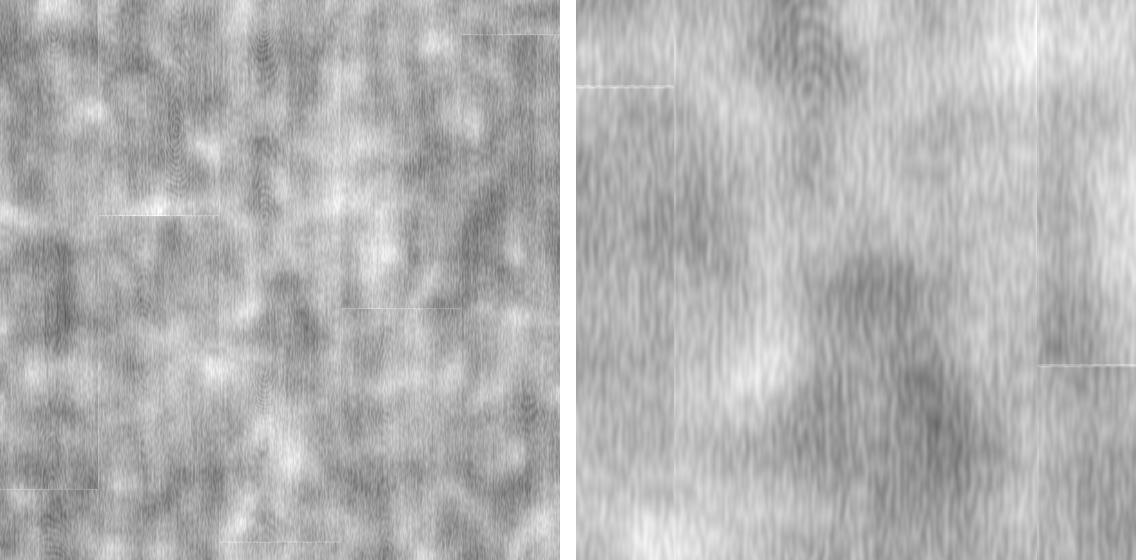
Left, the full canvas; right, a detail of the centre.
This texture is drawn by a WebGL 1 fragment shader. Its source:

```glsl
precision highp float;
// Grey wood flooring: tall staggered boards divided by faint pale seams.
// Each board has its own ring figure and fibres from stretched gradient noise;
// soft cloudy blotches of light and dark lie over the whole floor.

uniform vec2 u_resolution;

const float BOARD_WIDTH = 0.2161;
const float BOARD_LENGTH = 1.0;
const float FIRST_SEAM = 0.1758;      // right edge of board column 0
const float FIRST_JOINT = 0.126;      // end joint of board column 0
const float JOINT_STEP = 0.453;       // stagger between columns
const float JOINT_SWAY = 0.036;       // irregularity of the stagger
const float LINE_HALF_WIDTH = 0.001;
const float SEAM_LIGHT = 0.045;
const float JOINT_LIGHT = 0.08;
const float BASE_GREY = 0.682;
const float COLUMN_TONE = 0.028;
const float BOARD_TONE = 0.03;
const float CLOUD_DEPTH = 1.3;
const float RING_FREQUENCY = 165.0;
const float RING_DEPTH = 0.034;
const float FIBRE_DEPTH = 0.125;
const float HEART_DEPTH = 0.07;
const float HEART_WIDTH = 0.022;
const float TAU = 6.2831853;

float hash(vec2 p) {
  p = fract(p * vec2(0.1031, 0.1137));
  p += dot(p, p.yx + 33.33);
  return fract((p.x + p.y) * p.x * 37.7);
}

vec2 gradient(vec2 cell) {
  float angle = TAU * hash(cell + 211.0);
  return vec2(cos(angle), sin(angle));
}

// Gradient noise, roughly -0.7 to 0.7.
float noise(vec2 p) {
  vec2 i = floor(p);
  vec2 f = p - i;
  vec2 u = f * f * f * (f * (f * 6.0 - 15.0) + 10.0);
  vec2 e = vec2(1.0, 0.0);
  float low = mix(dot(gradient(i), f), dot(gradient(i + e), f - e), u.x);
  float high = mix(dot(gradient(i + e.yx), f - e.yx),
                   dot(gradient(i + 1.0), f - 1.0), u.x);
  return mix(low, high, u.y);
}

// Cloudy light and dark patches, with brighter cores.
float blotches(vec2 p) {
  vec2 q = p + 0.025 * vec2(noise(p * 8.0 + 5.0), noise(p * 8.0 + 41.0));
  float medium = noise(q * vec2(12.5, 10.5) + 17.0);
  float tone = 0.13 * noise(q * vec2(5.5, 4.0) + 3.0);
  tone += 0.14 * medium + 0.18 * max(medium - 0.2, 0.0);
  return CLOUD_DEPTH * (tone + 0.085 * noise(q * vec2(23.0, 21.0) + 29.0));
}

// Growth rings of a log cut lengthwise: the cutting depth drifts along it.
float rings(vec2 p, float seed) {
  float depth = 0.17 * noise(vec2(seed, p.y * 2.6))
              + 0.02 * noise(vec2(seed + 9.0, p.y * 9.0));
  float bend = 0.012 * noise(vec2(p.x * 14.0 + seed, p.y * 5.0));
  float radius = length(vec2(1.3 * p.x + bend, depth));
  radius += 0.005 * noise(vec2(p.x * 45.0, p.y * 25.0) + seed);
  return sin(TAU * RING_FREQUENCY * radius);
}

float fibres(vec2 p, float seed) {
  return noise(vec2(p.x * 310.0, p.y * 75.0) + seed)
       + 0.5 * noise(vec2(p.x * 230.0, p.y * 14.0) + seed + 23.0)
       + 0.45 * noise(vec2(p.x * 110.0, p.y * 6.0) + seed + 7.0);
}

float line(float dist, float pixel) {
  return clamp((LINE_HALF_WIDTH - dist) / pixel + 0.5, 0.0, 1.0)
       * min(1.0, 2.0 * LINE_HALF_WIDTH / pixel);
}

void main() {
  vec2 uv = gl_FragCoord.xy / u_resolution;
  vec2 pixel = 1.0 / u_resolution;

  // Board layout
  float across = (uv.x - FIRST_SEAM) / BOARD_WIDTH + 1.0;
  float column = floor(across);
  float x = (across - column - 0.5) * BOARD_WIDTH;
  float joint = FIRST_JOINT + JOINT_STEP * column
              + JOINT_SWAY * sin(column * TAU * 0.25);
  float along = (uv.y - joint) / BOARD_LENGTH;
  float row = floor(along);
  vec2 board = vec2(column, row);
  float seed = 10.0 + 60.0 * hash(board + 71.0);

  // Tone of the board and its clouds
  float cloud = blotches(uv);
  float grey = BASE_GREY + cloud + COLUMN_TONE * cos((column - 2.0) * 1.5);
  grey += BOARD_TONE * (hash(board + 133.0) - 0.5);
  grey += 0.11 * noise(vec2(x * 18.0 + seed, uv.y * 2.5));

  // Fibres, and rings that show best near the heart and in dark patches
  vec2 p = vec2(x - (hash(board + 19.0) - 0.5) * 0.3 * BOARD_WIDTH, uv.y);
  float clarity = mix(1.0, 0.25, smoothstep(-0.09, 0.08, cloud));
  float heart = exp(-p.x * p.x / (HEART_WIDTH * HEART_WIDTH));
  float ringFade = smoothstep(1.0, 0.7, 2.0 * RING_FREQUENCY * pixel.x);
  float ringDepth = RING_DEPTH * clarity * ringFade * mix(0.3, 1.0, heart);
  grey += ringDepth * rings(p, seed);
  grey += FIBRE_DEPTH * mix(0.75, 1.0, clarity) * fibres(p, seed);
  grey -= HEART_DEPTH * heart * smoothstep(-0.2, 0.35, noise(vec2(seed, uv.y * 5.0)));

  // Pale seams between boards
  float seamDist = 0.5 * BOARD_WIDTH - abs(x);
  float jointDist = (0.5 - abs(along - row - 0.5)) * BOARD_LENGTH;
  float seamWear = 0.8 + 0.9 * noise(vec2(column * 3.7, uv.y * 6.0));
  grey += max(SEAM_LIGHT * seamWear * line(seamDist, pixel.x),
              JOINT_LIGHT * line(jointDist, pixel.y));

  gl_FragColor = vec4(vec3(clamp(grey, 0.0, 1.0)), 1.0);
}
```
